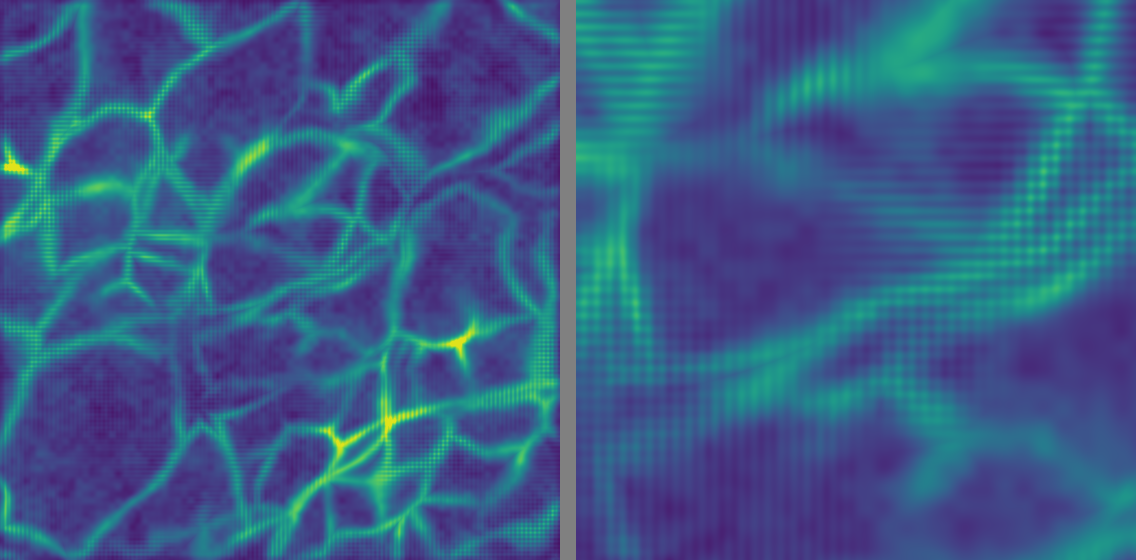
Left, the full canvas; right, a detail of the centre.
This texture is drawn by a WebGL 1 fragment shader. Its source:

```glsl
precision highp float;
// Soft glowing network of irregular stretched cells, in a violet-teal-yellow heat map.
uniform vec2 u_resolution;

vec2 hash2(vec2 p) {
  vec3 q = fract(vec3(p.xyx) * vec3(0.1031, 0.1030, 0.0973));
  q += dot(q, q.yzx + 33.33);
  return fract((q.xx + q.yz) * q.zy);
}

float noise(vec2 p) {
  vec2 i = floor(p), f = fract(p);
  f = f * f * (3.0 - 2.0 * f);
  float low = mix(hash2(i).x, hash2(i + vec2(1, 0)).x, f.x);
  float high = mix(hash2(i + vec2(0, 1)).x, hash2(i + 1.0).x, f.x);
  return mix(low, high, f.y);
}

// Voronoi cells stretched along a direction.
// x: distance to the nearest wall in canvas units, y: glow where three walls meet.
vec2 cellWalls(vec2 p, float angle, vec2 density, float seed) {
  float c = cos(angle), s = sin(angle);
  vec2 q = vec2(c * p.x + s * p.y, c * p.y - s * p.x) * density + seed;
  vec2 cell = floor(q), f = fract(q), nearest = vec2(0.0);
  vec3 closest = vec3(9.0);
  for (int j = -2; j <= 2; j++) {
    for (int i = -2; i <= 2; i++) {
      vec2 g = vec2(i, j);
      vec2 r = g + hash2(cell + g) - f;
      float d = length(r);
      if (d < closest.x) {
        closest = vec3(d, closest.xy);
        nearest = r;
      } else if (d < closest.y) {
        closest.yz = vec2(d, closest.y);
      } else {
        closest.z = min(closest.z, d);
      }
    }
  }
  float wall = 9.0;
  for (int j = -2; j <= 2; j++) {
    for (int i = -2; i <= 2; i++) {
      vec2 g = vec2(i, j);
      vec2 r = g + hash2(cell + g) - f;
      vec2 across = r - nearest;
      if (dot(across, across) > 0.0001) {
        vec2 n = normalize(across);
        wall = min(wall, dot(0.5 * (r + nearest), n) / length(n * density));
      }
    }
  }
  float spread = (closest.z - closest.x) / sqrt(density.x * density.y);
  return vec2(wall, exp(-pow(spread / 0.022, 2.0)));
}

// Bright core with a wide, faint skirt.
float ridge(float d) {
  return 0.8 * exp(-pow(d / 0.0145, 2.0)) + 0.2 * exp(-abs(d) / 0.035);
}

// Polynomial heat map: violet, blue, teal, green, yellow.
vec3 heatMap(float t) {
  vec3 c = vec3(4.776, -13.745, -65.353) + t * vec3(-5.435, 4.646, 26.312);
  c = vec3(6.228, 14.180, 56.691) + t * c;
  c = vec3(-4.634, -5.799, -19.332) + t * c;
  c = vec3(-0.331, 0.215, 0.095) + t * c;
  c = vec3(0.105, 1.405, 1.385) + t * c;
  return vec3(0.278, 0.005, 0.334) + t * c;
}

void main() {
  vec2 uv = gl_FragCoord.xy / u_resolution;
  vec2 p = gl_FragCoord.xy / min(u_resolution.x, u_resolution.y);

  // Bend the walls
  vec2 bend = vec2(noise(p * 5.0 + 7.0), noise(p * 5.0 + 31.0)) - 0.5;
  vec2 fineBend = vec2(noise(p * 15.0 + 3.0), noise(p * 15.0 + 57.0)) - 0.5;
  vec2 w = p + 0.08 * bend + 0.026 * fineBend;

  // Large voids, some with doubled walls, and clusters of small cells
  vec2 large = cellWalls(w, 0.9, vec2(2.9, 4.7), 13.0);
  vec2 small = cellWalls(w, 0.8, vec2(7.0, 9.5), 41.0);
  float cluster = smoothstep(0.42, 0.6, noise(p * 3.2 + 19.0));
  float parting = 0.032 * smoothstep(0.42, 0.6, noise(p * 3.0 + 91.0)) * (1.0 - cluster);
  float largeGain = mix(0.4, 1.0, smoothstep(0.2, 0.6, noise(p * 6.0 + 71.0)));
  float smallGain = cluster * mix(0.4, 1.05, smoothstep(0.2, 0.7, noise(p * 10.0 + 11.0)));
  float a = ridge(large.x - parting) * largeGain;
  float b = ridge(small.x) * smallGain;
  float glow = 1.0 - (1.0 - a) * (1.0 - b);

  // Hot spots at the joints and along some walls
  float joint = max(large.y * largeGain * (1.0 - parting / 0.032), small.y * smallGain);
  float hot = joint * smoothstep(0.4, 0.75, noise(p * 7.0 + 23.0));
  hot += glow * glow * smoothstep(0.6, 0.9, noise(p * 11.0 + 43.0));

  // Mottled ground: broad stains, smudges and grain
  float mottle = 0.09 * (noise(p * 4.0 + 5.0) - 0.5) + 0.09 * (noise(p * 17.0) - 0.5);
  mottle += 0.09 * (noise(w * 42.0 + 9.0) - 0.5) + 0.07 * (noise(p * 85.0 + 27.0) - 0.5);

  // Fine ripple in patches, upright in some and level in others
  vec2 patches = vec2(noise(p * 11.0 + 61.0), noise(p * 11.0 + 83.0));
  vec2 weave = sin(p * 804.0) * smoothstep(0.3, 0.8, patches);
  float ripple = (weave.x + weave.y) * smoothstep(256.0, 512.0, u_resolution.y);

  float heat = 0.165 + mottle + 0.37 * glow + 0.27 * hot;
  heat += ripple * (0.012 + 0.06 * glow);

  // Darker rim
  vec2 rim = min(uv, 1.0 - uv);
  heat *= mix(0.65, 1.0, smoothstep(0.0, 0.012, min(rim.x, rim.y)));

  gl_FragColor = vec4(heatMap(clamp(heat, 0.05, 0.95)), 1.0);
}
```
